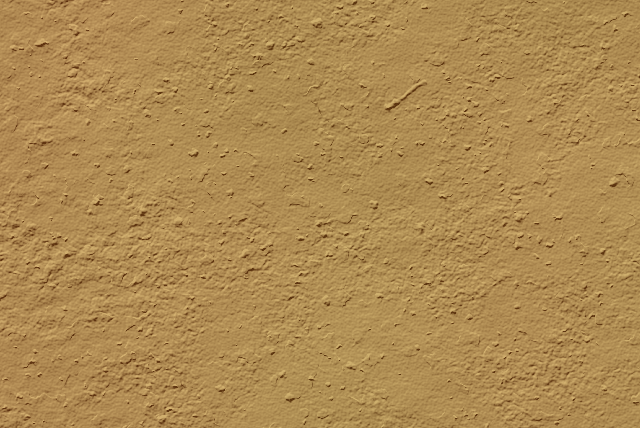
Reproduce this texture procedurally as a Shadertoy shader.

```glsl
// Ochre painted plaster wall: rough patches, crumbs and bumps, flaked ledges, a drip and cracks, lit from above.

const vec3 OCHRE = vec3(0.687, 0.555, 0.327);
const vec3 TONE_RANGE = vec3(0.28, 0.30, 0.23);   // ochre down to deep shadow
const vec3 WARM_TINT = vec3(0.012, -0.006, 0.004);
const vec2 LIGHT_DIR = vec2(-0.34, 0.94);

vec2 hash22(vec2 p) {
    vec3 q = fract(vec3(p.xyx) * vec3(0.1031, 0.1030, 0.0973));
    q += dot(q, q.yzx + 33.33);
    return fract((q.xx + q.yz) * q.zy);
}

vec2 gradientAt(vec2 cell) {
    float angle = 6.2832 * hash22(cell + 57.0).x;
    return vec2(cos(angle), sin(angle));
}

float noise(vec2 p) {
    vec2 i = floor(p), f = fract(p);
    vec2 u = f * f * f * (f * (f * 6.0 - 15.0) + 10.0);
    vec2 s = vec2(1.0, 0.0);
    float low = mix(dot(gradientAt(i), f), dot(gradientAt(i + s), f - s), u.x);
    float high = mix(dot(gradientAt(i + s.yx), f - s.yx), dot(gradientAt(i + 1.0), f - 1.0), u.x);
    return mix(low, high, u.y);
}

float softAbs(float x, float softness) {
    return sqrt(x * x + softness * softness);
}

float segmentDistance(vec2 p, vec2 a, vec2 b) {
    vec2 ab = b - a;
    return length(p - a - ab * clamp(dot(p - a, ab) / dot(ab, ab), 0.0, 1.0));
}

// Rounded profile whose slope does not depend on its radius
float dome(float d, float radius, float steepness) {
    float k = max(0.0, 1.0 - d * d / (radius * radius));
    return steepness * radius * k * k;
}

// One layer of relief: dividing by frequency keeps the slope equal to strength
float relief(vec2 p, float frequency, float strength) {
    return strength * noise(p * frequency) / frequency;
}

float pebbles(vec2 p, float frequency, float strength) {
    return strength * softAbs(noise(p * frequency), 0.04) / frequency;
}

// Short broken edges of older paint, only where the mask noise is high
float ledges(vec2 p, float frequency, float thickness) {
    float mask = smoothstep(0.10, 0.40, noise(p * frequency * 0.8 + 17.0));
    return thickness * mask * smoothstep(-0.05, 0.07, noise(p * frequency));
}

// Lumps of dried paint, one candidate per cell
float bumps(vec2 p, float cellSize, float density, float maxRadius, float steepness) {
    vec2 home = floor(p / cellSize);
    float height = 0.0;
    for (int y = -1; y <= 1; y++)
    for (int x = -1; x <= 1; x++) {
        vec2 cell = home + vec2(x, y);
        vec2 center = (cell + hash22(cell + 11.0)) * cellSize;
        vec2 pick = hash22(cell + 83.0);
        float cluster = density * (1.0 + 3.5 * noise(center * 5.0 + 20.0));
        float radius = maxRadius * mix(0.45, 1.0, pick.y * pick.y);
        vec2 offset = (p - center) * vec2(0.85, 1.0);
        height = max(height, step(pick.x, cluster) * dome(length(offset), radius, steepness));
    }
    return height;
}

float drip(vec2 p, vec2 a, vec2 b, float width) {
    p.y += 0.005 * sin((p.x - a.x) / (b.x - a.x) * 6.2832);
    float body = dome(segmentDistance(p, a, b), width, 0.45);
    return max(body, dome(length(p - a), width * 1.4, 0.5));
}

float wallHeight(vec2 p) {
    vec2 warp = vec2(noise(p * 45.0 + 3.0), noise(p * 45.0 + 71.0));
    vec2 q = p + 0.006 * warp;
    vec2 ragged = q + 0.005 * vec2(noise(p * 110.0 + 8.0), noise(p * 110.0 + 46.0));
    vec2 stroke = vec2(q.x * 0.80 + q.y * 0.12, q.y - q.x * 0.18);

    float patchNoise = noise(p * 4.0 + 5.0) + 0.7 * noise(p * 11.0);
    float rough = mix(0.45, 1.4, smoothstep(-0.3, 0.4, patchNoise));
    float wavy = mix(0.6, 1.3, smoothstep(0.55, 0.1, p.x));

    float height = relief(stroke, 13.0, 0.05);
    height += relief(stroke + 4.0, 36.0, 0.12) * rough * wavy;
    height += pebbles(stroke + 9.0, 62.0, 0.16) * rough;
    height += relief(q, 95.0, 0.17) * rough;
    height += relief(p + 2.0, 165.0, 0.18) * mix(0.7, 1.1, rough);
    height += ledges(ragged, 27.0, 0.0022);
    height += bumps(ragged, 0.055, 0.20, 0.013, 0.5);
    height += bumps(ragged + 7.0, 0.028, 0.20, 0.008, 0.6);
    return height + drip(q, vec2(0.905, 0.750), vec2(0.995, 0.808), 0.0065);
}

// Short broken cracks, kept well inside sparse cells
float cracks(vec2 p, float cellSize, float density) {
    vec2 q = p + 0.016 * vec2(noise(p * 34.0), noise(p * 34.0 + 40.0));
    q += 0.004 * vec2(noise(p * 120.0), noise(p * 120.0 + 40.0));
    vec2 cell = floor(q / cellSize);
    vec2 pick = hash22(cell + 29.0);
    vec2 center = (cell + mix(vec2(0.35), vec2(0.65), hash22(cell + 5.0))) * cellSize;
    float angle = 3.1416 * pick.y;
    vec2 arm = 0.10 * cellSize * vec2(cos(angle), sin(angle));
    float d = segmentDistance(q, center - arm, center + arm);
    float width = 0.0024 * smoothstep(0.13, 0.03, length(q - center) / cellSize);
    float broken = smoothstep(-0.25, 0.15, noise(p * 60.0 + 14.0));
    return step(pick.x, density) * broken * (1.0 - smoothstep(0.0, 0.0008 + width, d));
}

// Keeps calm paint flat, deepens strong shadows and softens highlights
float shadeFromSlope(float slope) {
    float shaped = slope * (0.62 + 1.1 * min(abs(slope), 0.8));
    return shaped > 0.0 ? shaped / (1.0 + 1.1 * shaped) : 1.1 * shaped;
}

void mainImage(out vec4 fragColor, in vec2 fragCoord) {
    vec2 p = fragCoord / iResolution.y;
    vec2 uv = fragCoord / iResolution.xy;

    float reach = 0.0011;
    vec2 toLight = LIGHT_DIR * reach;
    float slope = (wallHeight(p - toLight) - wallHeight(p + toLight)) / (2.0 * reach);

    // Broad unevenness, edge falloff and cracks
    float tone = shadeFromSlope(slope) + 0.02;
    tone += 0.09 * noise(p * 2.3 + 13.0) - 0.16 * dot(uv - 0.5, uv - 0.5);
    tone -= 0.65 * cracks(p, 0.31, 0.35);

    float warmth = smoothstep(0.6, 0.0, uv.x) + noise(p * 2.0 + 31.0);
    vec3 color = OCHRE + TONE_RANGE * clamp(tone, -1.15, 0.45) + WARM_TINT * warmth;
    fragColor = vec4(clamp(color, 0.0, 1.0), 1.0);
}
```
